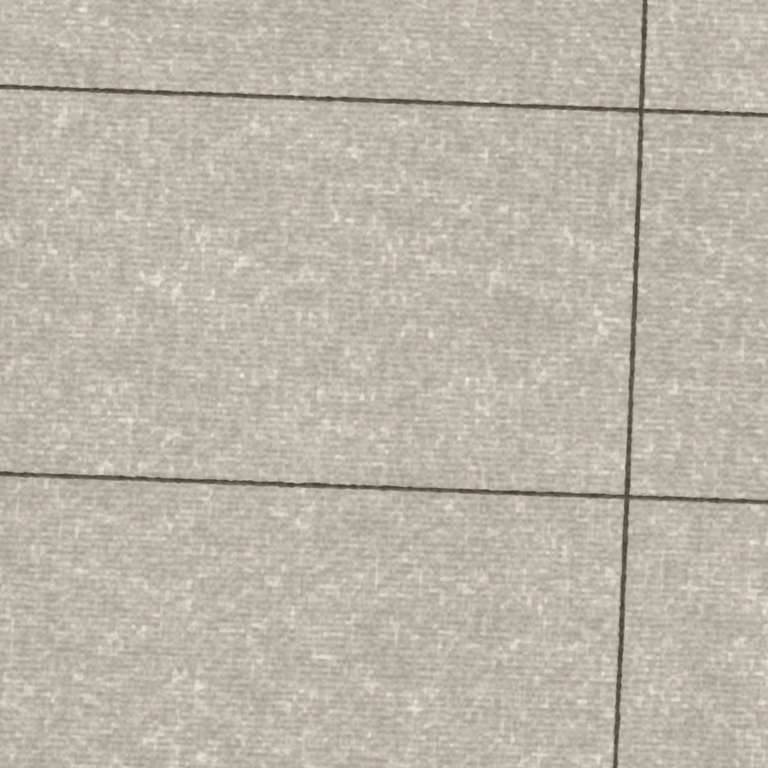
Write a WebGL 2 fragment shader that draws this texture.

```glsl
#version 300 es
precision highp float;
// Ribbed, flecked carpet tiles laid slightly askew with dark, frayed seams.
// Canvas coordinates are sheared into tile space; fine ribs and layered value
// noise shade the yarn, and distances to the tile edges give the seams.

uniform vec2 u_resolution;
out vec4 fragColor;

float hash(vec2 p) {
    return fract(sin(dot(p, vec2(127.1, 311.7))) * 43758.5453);
}

float noise(vec2 p) {
    vec2 cell = floor(p);
    vec2 f = fract(p);
    f = f * f * (3.0 - 2.0 * f);
    float low = mix(hash(cell), hash(cell + vec2(1.0, 0.0)), f.x);
    float high = mix(hash(cell + vec2(0.0, 1.0)), hash(cell + vec2(1.0)), f.x);
    return mix(low, high, f.y);
}

// Brightness of the pile around zero: ribs, loops, grain and pale flecks
float yarn(vec2 p, vec2 tile) {
    vec2 q = p + 3.7 * (tile + 2.0);
    float wobble = 0.3 * (noise(q * vec2(45.0, 90.0)) - 0.5);
    float rib = cos(6.28318 * (p.y * 110.0 + hash(tile) + wobble));
    float loops = noise(q * vec2(125.0, 165.0)) - 0.5;
    float grain = noise(q * vec2(270.0, 250.0) + 17.0) - 0.5;
    float clumps = noise(q * vec2(32.0, 48.0) + 5.0);
    float fleck = smoothstep(0.56, 0.9, noise(q * vec2(140.0, 130.0) + 41.0));
    return 0.021 * rib + 0.085 * loops + 0.085 * grain
         + 0.045 * (clumps - 0.5) + 0.085 * fleck * (0.35 + clumps);
}

// Coverage of a seam whose frayed edge varies along its length
float seam(float dist, float halfWidth, vec2 p) {
    float fray = noise(p * 150.0) - 0.5 + 0.5 * (noise(p * 310.0) - 0.5);
    float soft = 0.0010 + 0.5 / u_resolution.y;
    float edge = halfWidth + 0.0016 * fray;
    return 1.0 - smoothstep(edge - soft, edge + soft, dist);
}

void main() {
    vec2 uv = gl_FragCoord.xy / u_resolution;

    // Tile space: origin on a seam crossing, rows 0.504 of the canvas high
    vec2 size = vec2(1.1, 0.504);
    vec2 p = vec2(uv.x - 0.801 - 0.046 * uv.y + 0.007 * uv.y * uv.y,
                  uv.y - 0.383 + 0.037 * uv.x);
    vec2 tile = floor(p / size);
    vec2 toSeam = (fract(p / size + 0.5) - 0.5) * size;

    // Pile colour with broad, faint shading and a slight tint drift
    float tone = yarn(p, tile) + 0.018 * (noise(uv * 5.0) - 0.5);
    tone += 0.012 * (hash(tile + 9.0) - 0.5);
    vec3 pile = vec3(0.740, 0.715, 0.667) + tone * vec3(1.0, 1.0, 1.03);
    float tint = noise(uv * vec2(90.0, 110.0) + 23.0) - 0.5;
    pile += 0.018 * tint * vec3(1.0, -0.4, 0.3);

    // Dark seams, with a soft shadow and stray fibres in the gap
    float across = seam(abs(toSeam.y), 0.0029, uv);
    float down = seam(abs(toSeam.x), 0.0031, uv + 3.0);
    float gap = max(across, down);
    float nearest = min(abs(toSeam.x), abs(toSeam.y));
    pile *= 1.0 - 0.10 * exp(-nearest * nearest / 0.00002);
    float depth = smoothstep(-0.003, 0.002, toSeam.y) * across;
    vec3 gapColor = mix(vec3(0.40, 0.37, 0.32), vec3(0.29, 0.26, 0.22), max(depth, down * 0.7));
    gapColor += 0.14 * (noise(uv * vec2(210.0, 240.0)) - 0.5);

    fragColor = vec4(mix(pile, gapColor, 0.93 * gap), 1.0);
}
```
